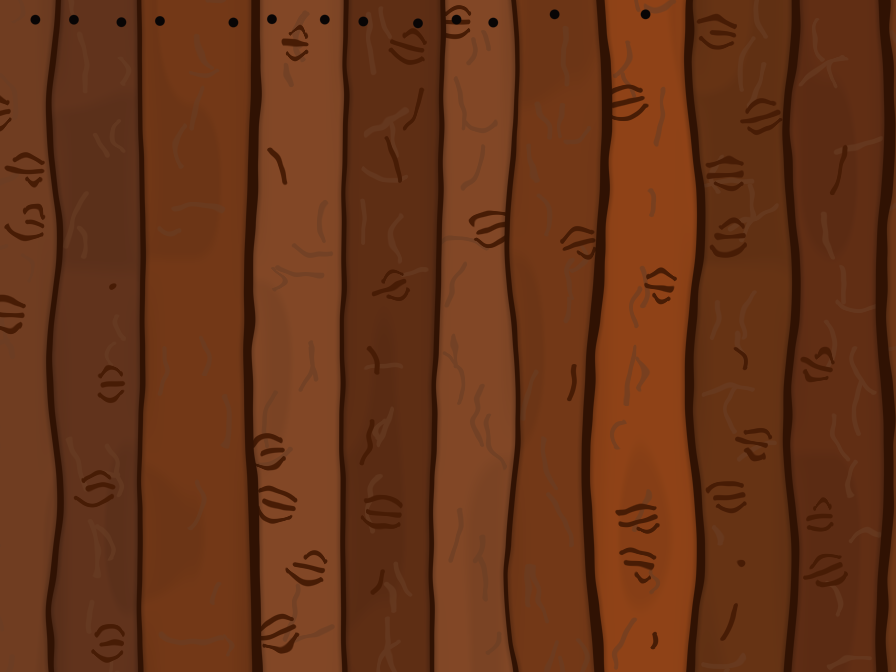
Reproduce this texture procedurally as a Shadertoy shader.

```glsl
#define SEAMS 10
#define ROW_HEIGHT 0.075
#define STROKE_RADIUS 0.0028
#define GRAIN_OPACITY 0.6
#define NAIL_RADIUS 0.0054
#define NAIL_INSET 0.0215
#define NAIL_DROP 0.024
#define WOBBLE 0.006

const vec3 SEAM_COLOR = vec3(0.19, 0.07, 0.01);
const vec3 KNOT_COLOR = vec3(0.28, 0.11, 0.02);
const vec3 GRAIN_COLOR = vec3(0.41, 0.24, 0.14);
const vec3 NAIL_COLOR = vec3(0.03, 0.02, 0.02);

// Seam: position, half width, sway, depth of its rightmost bend
const vec4 seams[SEAMS] = vec4[](
    vec4(0.061, 0.0035, 0.0060, 0.27), vec4(0.157, 0.0027, 0.0015, 0.30),
    vec4(0.282, 0.0055, 0.0045, 0.00), vec4(0.384, 0.0027, 0.0020, 0.00),
    vec4(0.488, 0.0027, 0.0060, 0.00), vec4(0.572, 0.0027, 0.0065, 0.08),
    vec4(0.666, 0.0055, 0.0110, 0.13), vec4(0.775, 0.0045, 0.0070, 0.24),
    vec4(0.883, 0.0045, 0.0050, 0.00), vec4(0.988, 0.0060, 0.0050, 0.52));
const float swayRate[SEAMS] = float[](22.0, 8.0, 8.4, 6.0, 5.0, 17.0, 8.0, 17.0, 20.0, 16.0);

// Plank: colour, chance of a knot per row
const vec4 planks[SEAMS + 1] = vec4[](
    vec4(0.44, 0.24, 0.13, 0.40), vec4(0.38, 0.20, 0.11, 0.45),
    vec4(0.45, 0.22, 0.09, 0.12), vec4(0.51, 0.28, 0.15, 0.65),
    vec4(0.37, 0.18, 0.08, 0.85), vec4(0.51, 0.28, 0.15, 0.25),
    vec4(0.45, 0.22, 0.09, 0.14), vec4(0.56, 0.26, 0.09, 0.50),
    vec4(0.40, 0.20, 0.08, 0.70), vec4(0.38, 0.18, 0.08, 0.55),
    vec4(0.44, 0.22, 0.09, 0.00));

float hash(vec2 p) {
    return fract(sin(dot(p, vec2(127.1, 311.7))) * 43758.5453);
}

float noise(vec2 p) {
    vec2 i = floor(p), f = fract(p);
    f = f * f * (3.0 - 2.0 * f);
    return mix(mix(hash(i), hash(i + vec2(1, 0)), f.x),
               mix(hash(i + vec2(0, 1)), hash(i + vec2(1, 1)), f.x), f.y);
}

vec2 rotate(vec2 p, float a) {
    return mat2(cos(a), -sin(a), sin(a), cos(a)) * p;
}

// Distance to an upright stroke bowed sideways by bend
float stroke(vec2 p, float halfLength, float bend) {
    float y = clamp(p.y, -halfLength, halfLength);
    float s = y / halfLength;
    return length(p - vec2(bend * (1.0 - s * s), y)) - STROKE_RADIUS;
}

// Stacked arcs, a lone crack or a speck
float knot(vec2 p, vec2 id) {
    float kind = hash(id + 5.3);
    if (kind > 0.92) return length(p) - 1.4 * STROKE_RADIUS;
    if (kind > 0.65) return stroke(rotate(p, hash(id + 6.1) - 0.5), mix(0.008, 0.025, hash(id + 7.7)), 0.003);
    float d = 1.0;
    vec2 q = rotate(p, 1.57 + 0.7 * (hash(id + 8.9) - 0.5));
    for (int k = -1; k <= 1; k++) {
        float h = hash(id + 3.7 * float(k) + 11.0);
        vec2 offset = vec2(0.010 * float(k), 0.012 * (h - 0.5));
        d = min(d, stroke(q - offset, mix(0.008, 0.021, h), 0.007 * float(k) + 0.004 * (h - 0.5)));
    }
    return d;
}

float cover(float d) {
    float aa = 0.75 / iResolution.x;
    return 1.0 - smoothstep(-aa, aa, d);
}

void mainImage(out vec4 fragColor, in vec2 fragCoord) {
    // x runs across, y runs down from the top edge
    vec2 p = vec2(fragCoord.x, iResolution.y - fragCoord.y) / iResolution.x;

    // Find the plank and the nearest seam
    int plank = 0;
    float left = -0.05, right = 1.06, seamDistance = 1.0;
    for (int i = 0; i < SEAMS; i++) {
        vec4 s = seams[i];
        float ragged = noise(vec2(p.y * 28.0, float(i) * 7.0)) - 0.5;
        float x = p.x - s.x - s.z * cos(swayRate[i] * (p.y - s.w)) - 0.003 * ragged;
        seamDistance = min(seamDistance, abs(x) - s.y * (1.0 + 0.3 * ragged));
        if (x > 0.0) {
            plank = i + 1;
            left = s.x;
        } else right = min(right, s.x);
    }
    float id = float(plank), width = right - left, middle = 0.5 * (left + right);

    // Flat wood with soft uneven patches along the edges
    vec3 color = planks[plank].rgb;
    float patches = noise(vec2(id * 9.0 + p.x * 14.0, p.y * 5.0));
    float edge = smoothstep(0.25, 0.5, abs(p.x - middle) / width);
    color *= 1.0 + 0.16 * edge * (patches - 0.55);
    color *= 1.0 - 0.06 * smoothstep(0.55, 0.65, patches);

    // Hand-drawn grain and knots, scattered in rows down the plank
    vec2 wobble = vec2(noise(p * 70.0), noise(p * 70.0 + 31.0)) - 0.5;
    vec2 q = p + WOBBLE * wobble;
    float grain = 1.0, knots = 1.0;
    float row = floor(p.y / ROW_HEIGHT);
    for (float r = row - 1.0; r <= row + 1.0; r++) {
        vec2 cell = vec2(id, r);
        for (float k = 0.0; k < 2.0; k++) {
            vec2 key = cell + 17.0 * (k + 1.0);
            vec2 center = vec2(middle + width * 0.6 * (hash(key) - 0.5), (r + hash(key + 1.3)) * ROW_HEIGHT);
            float tilt = 0.9 * (hash(key + 2.1) - 0.5) + 1.4 * step(0.78, hash(key + 9.2));
            float d = stroke(rotate(q - center, tilt), mix(0.010, 0.033, hash(key + 3.4)), 0.02 * (hash(key + 4.6) - 0.5));
            if (hash(key + 5.8) < 0.68) grain = min(grain, d);
        }
        vec2 center = vec2(middle + width * 0.65 * (hash(cell + 0.7) - 0.5), (r + 0.25 + 0.5 * hash(cell + 1.9)) * ROW_HEIGHT);
        if (hash(cell + 2.5) < planks[plank].a) knots = min(knots, knot(q - center, cell));
    }
    color = mix(color, GRAIN_COLOR, GRAIN_OPACITY * cover(grain));
    color = mix(color, KNOT_COLOR, cover(knots));

    // Seams with a faint soft shadow
    color *= 1.0 - 0.15 * (1.0 - smoothstep(0.0, 0.006, seamDistance));
    color = mix(color, SEAM_COLOR, cover(seamDistance));

    // Nails: a pair on the first planks, one on the next two, then none
    float inset = plank < 6 ? 0.5 * width - NAIL_INSET : 0.0;
    float drop = plank < 6 ? NAIL_DROP + 0.008 * (hash(vec2(id, step(middle, p.x))) - 0.5) : 0.016;
    float nail = length(vec2(abs(p.x - middle) - inset, p.y - drop)) - NAIL_RADIUS;
    if (plank < 8) color = mix(color, NAIL_COLOR, cover(nail));

    fragColor = vec4(color, 1.0);
}
```
